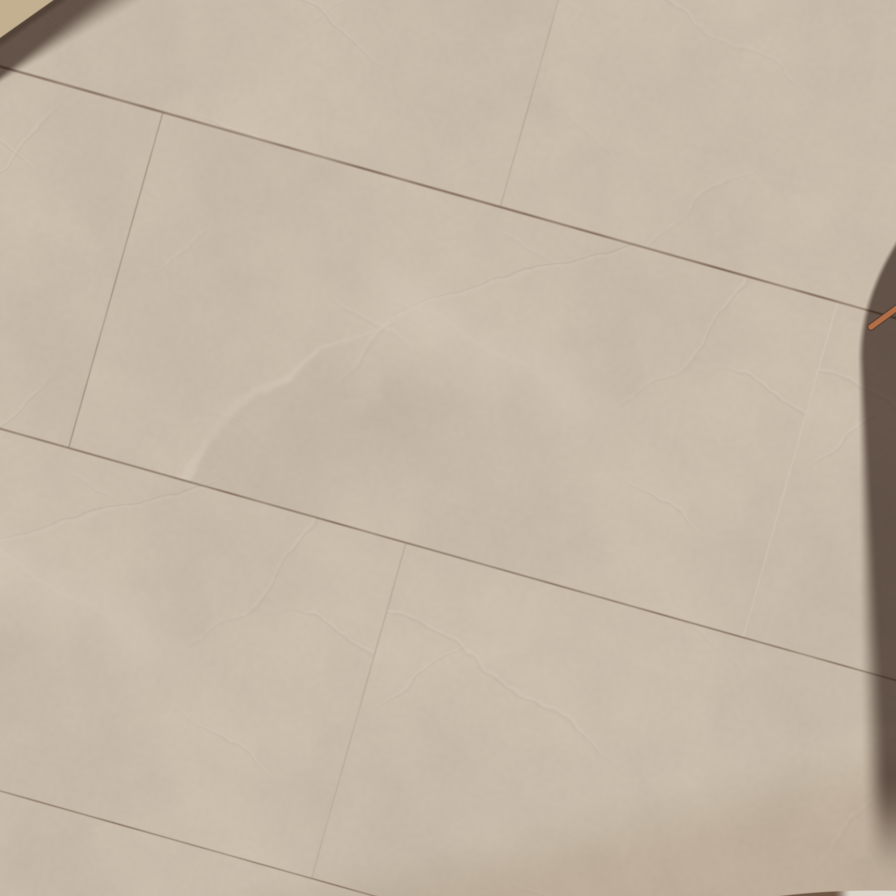
Write a Shadertoy shader that draws this texture.

```glsl
// Beige stone floor tiles in a slanted half bond, with pale veins and soft furniture shadows.
#define TILE_SIZE vec2(0.782, 0.3892)
#define BOND_ORIGIN vec2(0.209, 0.0714)
#define BOND_ANGLE 0.2739
#define STONE vec3(0.785, 0.734, 0.668)
#define PALE_VEIN vec3(0.84, 0.795, 0.735)
#define GROUT vec3(0.50, 0.415, 0.35)
#define SHADOW_TINT vec3(0.49, 0.44, 0.42)
#define CREAM vec3(0.76, 0.69, 0.57)
#define DARK_BROWN vec3(0.27, 0.21, 0.17)
#define COPPER vec3(0.70, 0.43, 0.28)
#define CLOUD_CONTRAST 0.07

vec2 hashGradient(vec2 cell) {
    vec3 h = fract(cell.xyx * vec3(0.1031, 0.1030, 0.0973));
    h += dot(h, h.yzx + 33.33);
    float angle = 6.2832 * fract((h.x + h.y) * h.z);
    return vec2(cos(angle), sin(angle));
}

float gradientNoise(vec2 p) {
    vec2 i = floor(p), f = fract(p);
    vec2 w = f * f * f * (f * (f * 6.0 - 15.0) + 10.0);
    vec2 e = vec2(0.0, 1.0);
    float a = dot(hashGradient(i), f);
    float b = dot(hashGradient(i + e.yx), f - e.yx);
    float c = dot(hashGradient(i + e.xy), f - e.xy);
    float d = dot(hashGradient(i + 1.0), f - 1.0);
    return mix(mix(a, b, w.x), mix(c, d, w.x), w.y);
}

float fbm(vec2 p) {
    float sum = 0.0, amplitude = 0.5;
    for (int i = 0; i < 5; i++) {
        sum += amplitude * gradientNoise(p);
        p = mat2(1.6, 1.2, -1.2, 1.6) * p + 7.3;
        amplitude *= 0.5;
    }
    return sum;
}

float line(float dist, float halfWidth, float aa) {
    return 1.0 - smoothstep(halfWidth - aa, halfWidth + aa, abs(dist));
}

float segmentDistance(vec2 p, vec2 a, vec2 b) {
    vec2 ab = b - a;
    return length(p - a - ab * clamp(dot(p - a, ab) / dot(ab, ab), 0.0, 1.0));
}

// One printed stone face; 'print' selects the variant
vec3 stoneFace(vec2 p, float print, float aa) {
    vec2 q = p + 17.0 * print;
    float cloud = fbm(q * 5.0 + 0.6 * fbm(q * 9.0)) + 0.3 * fbm(q * 22.0);
    vec3 color = STONE * (1.0 + CLOUD_CONTRAST * cloud + 0.012 * gradientNoise(q * 130.0));

    // Faint, nearly straight broken veins in two directions
    for (int i = 0; i < 2; i++) {
        vec2 along = i == 0 ? vec2(0.96, 0.28) : vec2(0.55, -0.83);
        float across = dot(q, vec2(-along.y, along.x)) + 0.07 * fbm(q * 5.0 + float(i) * 4.0);
        float spacing = 0.17 + 0.06 * float(i);
        float d = (fract(across / spacing) - 0.5) * spacing;
        float broken = smoothstep(0.02, 0.35, gradientNoise(q * 5.0 + 9.0 * float(i)));
        color = mix(color, PALE_VEIN, 0.35 * broken * line(d, 0.001, 0.002));
        color *= 1.0 - 0.03 * broken * line(d - 0.003, 0.001, 0.002);
    }

    // Every third print carries the bold curved vein and its side branch
    if (mod(print, 3.0) == 1.0) {
        float wobble = 0.03 * fbm(q * 12.0);
        float bend = 0.555 - 1.95 * p.y + 2.2 * p.y * p.y;
        float d = (p.x - bend + wobble) / length(vec2(1.0, 4.4 * p.y - 1.95));
        float swell = 0.001 + 0.004 * smoothstep(0.15, 0.35, p.y);
        float strength = 0.3 + 0.5 * gradientNoise(q * 14.0);
        color *= 1.0 - 0.03 * smoothstep(0.0, 0.01, d) * smoothstep(0.2, 0.08, d)
                     * smoothstep(0.15, 0.28, p.y);
        color = mix(color, PALE_VEIN, strength * line(d, swell, aa + 0.002));
        color *= 1.0 - 0.05 * line(d + 0.003, 0.0006, aa) * smoothstep(0.2, 0.05, p.y);
        float branch = segmentDistance(p + 1.5 * wobble, vec2(0.31, 0.134), vec2(0.53, 0.178));
        float fade = smoothstep(0.54, 0.42, p.x);
        color = mix(color, PALE_VEIN, 0.2 * fade * line(branch, 0.001, 0.004)
                                    + 0.22 * exp(-branch * branch * 900.0));
    }
    return color;
}

void mainImage(out vec4 fragColor, in vec2 fragCoord) {
    float aa = 1.0 / iResolution.y;
    vec2 p = vec2(fragCoord.x, iResolution.y - fragCoord.y) * aa; // y runs downward

    // Rotate into the bond and shift alternate rows by half a tile
    float c = cos(BOND_ANGLE), s = sin(BOND_ANGLE);
    vec2 floorPos = vec2(c * p.x + s * p.y, c * p.y - s * p.x);
    vec2 bond = floorPos - BOND_ORIGIN;
    float row = floor(bond.y / TILE_SIZE.y) + 1.0;
    bond.x -= 0.5 * TILE_SIZE.x * (1.0 - mod(row, 2.0));
    vec2 tile = floor(bond / TILE_SIZE);
    vec3 color = stoneFace(bond - tile * TILE_SIZE, tile.x + row, aa);

    // Joints: short ones fade from dark to pale, long ones thin toward the bottom
    vec2 joint = abs(fract(bond / TILE_SIZE + 0.5) - 0.5) * TILE_SIZE;
    float wear = 0.8 + 0.5 * gradientNoise(floorPos * 24.0);
    float paleness = smoothstep(0.2, 1.0, floorPos.x);
    vec3 shortColor = mix(GROUT, PALE_VEIN, paleness);
    color = mix(color, shortColor, 0.65 * wear * line(joint.x, 0.0006, 0.0016));
    float longWidth = mix(0.0014, 0.0006, p.y);
    color = mix(color, GROUT, wear * line(joint.y, longWidth, 0.0016));

    // Broad faint shade at the lower right
    float shade = smoothstep(-0.04, 0.06, p.y - 1.09 + 0.25 * p.x);
    color *= mix(vec3(1.0), vec3(0.94, 0.92, 0.90), shade);

    // Curved shadow on the right edge, softer further down
    float rise = max(0.4 - p.y, 0.0);
    float edge = 0.961 + 0.033 * max(p.y - 0.4, 0.0) + 2.4 * rise * rise;
    float blur = mix(0.004, 0.016, smoothstep(0.3, 0.9, p.y));
    float shadow = smoothstep(-blur, blur, p.x - edge) * smoothstep(0.99, 0.86, p.y);
    // Wedge shadow in the upper left, softer along its length
    float wedge = 1.0 - p.x / 0.169 - p.y / 0.094;
    shadow = max(shadow, smoothstep(0.0, 0.12 + 3.0 * p.x, wedge));
    color *= mix(vec3(1.0), SHADOW_TINT, shadow);

    // Furniture: cream corner with dark rim, copper leg, pale rounded foot
    float corner = (p.x * 0.046 + p.y * 0.065 - 0.00299) / length(vec2(0.046, 0.065));
    color = mix(color, DARK_BROWN, 0.6 * line(corner, 0.004, 0.004));
    color = mix(color, CREAM, smoothstep(aa, -aa, corner + 0.003));
    float leg = segmentDistance(p, vec2(0.972, 0.365), vec2(1.02, 0.330));
    color = mix(color, DARK_BROWN, line(leg, 0.004, aa));
    color = mix(color, COPPER, line(leg, 0.003, aa));
    float foot = length((p - vec2(0.975, 1.02)) / vec2(0.16, 0.026)) - 1.0;
    vec3 footColor = mix(DARK_BROWN * 1.6, vec3(0.86, 0.83, 0.79), smoothstep(0.93, 0.95, p.x));
    color = mix(color, footColor, smoothstep(0.04, -0.04, foot));

    fragColor = vec4(color, 1.0);
}
```
